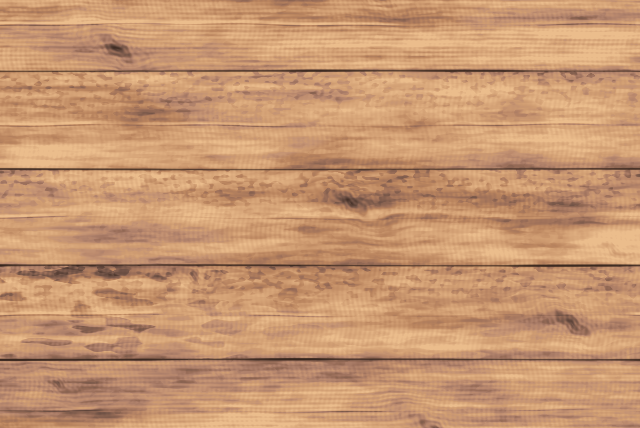
Give the GLSL for this texture, as a WebGL 1 fragment shader.

```glsl
precision highp float;
// Five worn pine boards laid horizontally, split by thin dark seams.
// Stretched cellular noise makes grain, pores and stains; layered sines make
// growth lines, saw marks and cracks; each board bends its grain round knots.
uniform vec2 u_resolution;

const float PITCH = 0.2245; // mean board height, as a share of canvas height

vec2 hash2(vec2 c) {
  vec2 s = vec2(dot(c, vec2(127.1, 311.7)), dot(c, vec2(269.5, 183.3)));
  return fract(sin(s) * 43758.5);
}

// Smooth cellular noise: random cell values blended by distance to cell points
float cellNoise(vec2 p) {
  vec2 cell = floor(p);
  float total = 0.0, weights = 0.0;
  for (int j = -1; j <= 1; j++) {
    for (int i = -1; i <= 1; i++) {
      vec2 c = cell + vec2(float(i), float(j));
      vec2 d = c + hash2(c) - p;
      float w = exp(-5.5 * dot(d, d));
      total += w * hash2(c + 37.0).x;
      weights += w;
    }
  }
  return total / weights;
}

float ramp(float a, float b, float x) {
  return clamp((x - a) / (b - a), 0.0, 1.0);
}

// Wood colour from deep shadow (below 0) to pale sapwood (near 1)
vec3 woodColor(float tone) {
  vec3 c = mix(vec3(0.22, 0.15, 0.12), vec3(0.45, 0.33, 0.28), ramp(-0.4, 0.05, tone));
  c = mix(c, vec3(0.62, 0.44, 0.35), ramp(0.05, 0.27, tone));
  c = mix(c, vec3(0.73, 0.52, 0.37), ramp(0.27, 0.44, tone));
  c = mix(c, vec3(0.82, 0.62, 0.45), ramp(0.44, 0.62, tone));
  return mix(c, vec3(0.92, 0.74, 0.55), ramp(0.62, 0.92, tone));
}

void main() {
  vec2 p = gl_FragCoord.xy / u_resolution.y;
  float pixel = 1.0 / u_resolution.y;

  // Board index and height within the board; boards widen a little upwards
  float rise = p.y - 0.16 + 0.0008 * sin(p.x * 4.0 + p.y * 9.0);
  float row = rise / (0.2175 + 0.0024 * rise / PITCH);
  float board = floor(row);
  float v = row - board;
  float lined = step(2.5, mod(board, 4.0)); // outer boards show growth lines
  float stained = 1.0 - min(abs(board), 1.0);

  // Two slanted knots per board, the second one smaller
  float knotShade = 0.0, bend = 0.0;
  for (int k = 0; k < 2; k++) {
    float n = float(k);
    float kx = 1.5 * fract(0.892 + 0.934 * board - 0.279 * board * board + 0.41 * n);
    float kv = fract(0.44 + 0.22 * sin(1.7 * board - 0.3) + 0.5 * n);
    float strength = min(1.0, 0.2 + abs(board - 2.0)) * (1.0 - 0.45 * n);
    vec2 q = vec2(p.x - kx, (v - kv) * PITCH);
    vec2 r = vec2(0.8 * q.x + -0.6 * q.y, 0.6 * q.x + 0.8 * q.y);
    r.y += 0.003 * sin(r.x * 130.0 + board);
    float e = length(r / (vec2(0.054, 0.017) * (1.0 - 0.3 * n)));
    vec2 spread = q / vec2(0.09, 0.018);
    knotShade += strength * (0.32 * smoothstep(1.3, 0.2, e) + 0.16 * exp(-0.5 * dot(spread, spread))
      + 0.14 * sin(e * 10.0) * exp(-0.8 * e));
    bend += strength * q.y * exp(-0.25 * e * e);
  }

  // Grain coordinates, shifted per board, wavy and bent round the knots
  vec2 g = vec2(p.x + board * 7.3, p.y - 0.45 * bend);
  g.y += 0.0015 * sin(g.x * 5.0 + board) + 0.0006 * sin(g.x * 17.0 + g.y * 30.0);
  float band = cellNoise(g * vec2(1.1, 26.0));
  float streak = cellNoise(g * vec2(4.5, 80.0) + 11.0);
  float fibre = cellNoise(g * vec2(26.0, 150.0) + 23.0);
  float blotch = cellNoise(g * vec2(7.0, 17.0) + 41.0);
  float fleck = cellNoise(g * vec2(75.0, 135.0) + 59.0);
  float stain = cellNoise(g * vec2(19.0, 62.0) + 71.0);

  float tone = 0.64 + 0.46 * (band - 0.5) + 0.32 * (streak - 0.5)
    + 0.26 * (fibre - 0.5) + 0.30 * (blotch - 0.5) + 0.16 * (stain - 0.5);
  tone -= 0.07 * stained + 0.01 * lined;

  // Growth lines on the outer boards, faint upright saw marks on all
  float lines = sin(g.y * 620.0 + 1.5 * sin(g.x * 1.7)) + 0.5 * sin(g.y * 271.0 + g.x);
  tone += lined * 0.075 * lines * (0.4 + band);
  tone += 0.04 * sin(p.x * 560.0 + 3.0 * sin(p.y * 45.0)) * (fibre + blotch - 0.4);

  // Pores gather near the upper edge; the stained board has ragged dark patches
  float upper = (1.0 - lined) * smoothstep(0.4, 1.0, v);
  tone -= smoothstep(0.5, 0.15, fleck) * (0.06 + 0.20 * upper) + 0.04 * upper;
  float patches = smoothstep(0.62, 0.88, stain + 0.3 * (fibre - 0.5) + 0.2 * (blotch - 0.5));
  tone -= patches * (0.08 + stained * mix(0.36, 0.10, smoothstep(0.1, 0.9, p.x)));

  // Lengthwise crack with a pale broken lip, paler wood below it
  float crackV = 0.47 + 0.03 * sin(board * 2.0) + 0.01 * sin(g.x * 6.0) + 0.005 * sin(g.x * 23.0);
  float crack = (v - crackV) * PITCH;
  float broken = smoothstep(0.45, 0.75, cellNoise(vec2(g.x * 5.0, board * 9.0)));
  tone += 0.05 * smoothstep(0.01, -0.01, crack) * (1.0 - lined);
  tone += 0.26 * broken * smoothstep(0.006, 0.001, abs(crack - 0.004));
  tone -= (0.10 + 0.28 * broken) * smoothstep(0.0008 + pixel, 0.0, abs(crack));
  tone -= knotShade;

  // Worn board edges
  float edge = min(v, 1.0 - v) * PITCH;
  tone -= (0.06 + 0.26 * streak) * exp(-edge / 0.007);

  // Dusty tint on the middle tones, then seams of varying width
  vec3 color = woodColor(tone);
  float dust = smoothstep(0.35, 0.6, cellNoise(p * vec2(3.0, 11.0) + 83.0));
  color += vec3(0.01, 0.025, 0.06) * dust * smoothstep(0.2, 0.38, tone) * smoothstep(0.62, 0.48, tone);
  float gap = cellNoise(vec2(p.x * 5.0, floor(row + 0.5) * 13.0));
  float width = 0.0007 + 0.0015 * gap;
  float seam = smoothstep(width + pixel, width - 0.5 * pixel, edge);
  color = mix(color, vec3(0.19, 0.13, 0.10), seam * (0.55 + 0.4 * gap));
  gl_FragColor = vec4(color, 1.0);
}
```
